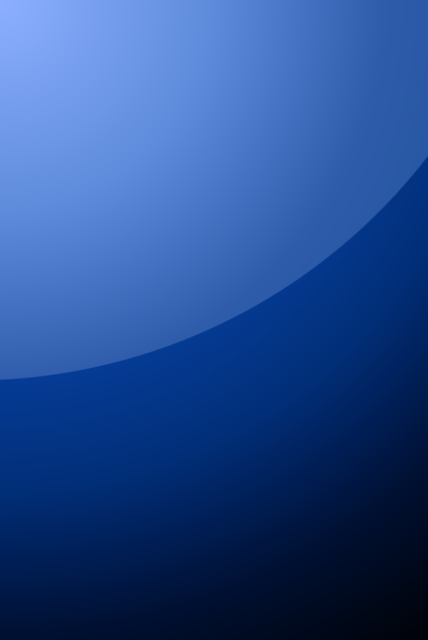
Reproduce this background procedurally as a Shadertoy shader.

```glsl
// Blue corner glow fading to black, crossed by the arc of a large pale disc.

const vec2 DISC_CENTER = vec2(-0.044, 1.305);
const float DISC_RADIUS = 0.8995;

// Position of x between two stops, clamped to 0..1
float ramp(float start, float end, float x) {
    return clamp((x - start) / (end - start), 0.0, 1.0);
}

// Signed distance to a circle, negative inside
float circleDistance(vec2 p, vec2 center, float radius) {
    return length(p - center) - radius;
}

// Pale gradient inside the disc
vec3 paleGlow(float d) {
    vec3 color = vec3(0.55, 0.69, 1.00);
    color = mix(color, vec3(0.37, 0.545, 0.86), ramp(0.0, 0.33, d));
    color = mix(color, vec3(0.18, 0.36, 0.67), ramp(0.33, 0.60, d));
    return mix(color, vec3(0.15, 0.335, 0.63), ramp(0.60, 0.74, d));
}

// Deep gradient outside the disc
vec3 deepGlow(float d) {
    vec3 color = vec3(0.02, 0.23, 0.58);
    color = mix(color, vec3(0.005, 0.18, 0.465), ramp(0.60, 0.77, d));
    color = mix(color, vec3(0.0, 0.12, 0.34), ramp(0.77, 0.875, d));
    color = mix(color, vec3(0.0, 0.065, 0.20), ramp(0.875, 0.985, d));
    return mix(color, vec3(0.0, 0.012, 0.04), ramp(0.985, 1.18, d));
}

void mainImage(out vec4 fragColor, in vec2 fragCoord) {
    // Canvas units: one unit is the canvas height
    vec2 p = fragCoord / iResolution.y;
    float pixel = 1.0 / iResolution.y;

    // Both gradients radiate from the upper left corner
    float glowDistance = length(p - vec2(0.0, 1.0));

    // Antialiased arc between the two gradients
    float edge = circleDistance(p, DISC_CENTER, DISC_RADIUS);
    float inside = 1.0 - smoothstep(-pixel, pixel, edge);

    vec3 color = mix(deepGlow(glowDistance), paleGlow(glowDistance), inside);
    fragColor = vec4(color, 1.0);
}
```
